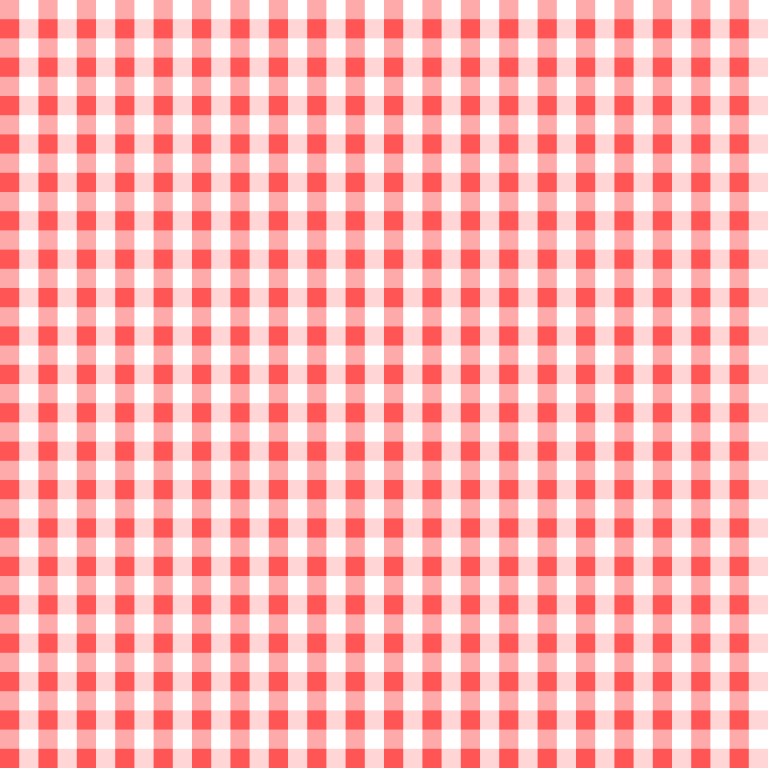
This pattern is drawn by a Shadertoy shader. Its source:

```glsl
// Red and white gingham: 20 by 20 repeats of a crossed pair of stripes.
// Each stripe fills half a repeat; the two coverages blend four flat
// thread colours, with edges smoothed over exactly one pixel.

const float REPEATS = 20.0;
const float STRIPE_WIDTH = 0.5; // share of one repeat

const vec3 GROUND = vec3(1.0, 1.0, 1.0);
const vec3 WEFT   = vec3(1.0, 0.835, 0.835); // horizontal stripe alone
const vec3 WARP   = vec3(1.0, 0.667, 0.667); // vertical stripe alone
const vec3 CROSS  = vec3(1.0, 0.333, 0.333); // both stripes overlap

// Coverage of a stripe that starts at each whole number of u.
float stripe(float u, float width, float pixel) {
    float fromCentre = abs(fract(u - 0.5 * width + 0.5) - 0.5);
    float inside = 0.5 * width - fromCentre;
    return clamp(inside / pixel + 0.5, 0.0, 1.0);
}

// Colour of the cloth from the coverage of both stripe directions.
vec3 gingham(float warp, float weft) {
    return mix(mix(GROUND, WARP, warp), mix(WEFT, CROSS, warp), weft);
}

void mainImage(out vec4 fragColor, in vec2 fragCoord) {
    vec2 cell = REPEATS * fragCoord / iResolution.xy;
    vec2 pixel = REPEATS / iResolution.xy;

    float warp = stripe(cell.x, STRIPE_WIDTH, pixel.x);
    float weft = stripe(cell.y, STRIPE_WIDTH, pixel.y);

    fragColor = vec4(gingham(warp, weft), 1.0);
}
```
